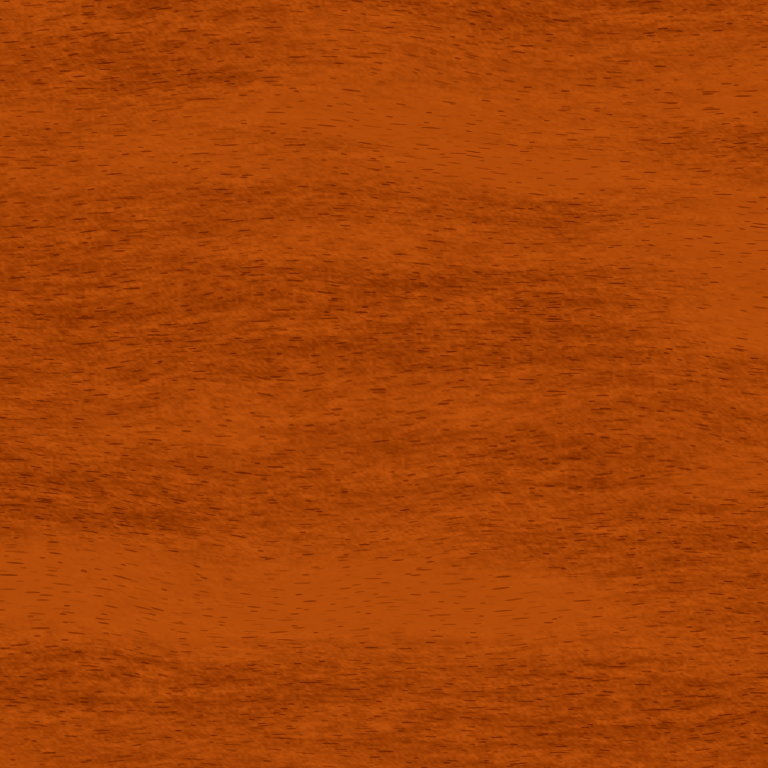
Give the GLSL for this texture, as a Shadertoy shader.

```glsl
// Polished reddish-brown wood with a horizontal grain. Broad shaded bands from
// stretched noise carry crisp fibres and grit, and short dark pores are
// scattered over them in jittered grid cells along a gently wavy grain.

#define LIGHT_WOOD vec3(0.700, 0.297, 0.043)
#define DARK_WOOD vec3(0.510, 0.185, 0.000)
#define BAND_FREQ vec2(1.8, 9.0)
#define STREAK_FREQ vec2(10.0, 85.0)
#define FIBRE_FREQ vec2(60.0, 250.0)
#define GRIT_FREQ vec2(240.0, 400.0)
#define PORE_CELL vec2(0.048, 0.0088)
#define PORE_WIDTH 0.0010
#define PORE_DEPTH 0.95
#define PORE_LAYERS 3
#define WAVE_HEIGHT 0.055

float hash(vec2 p) {
    vec3 q = fract(vec3(p.xyx) * 0.1031);
    q += dot(q, q.yzx + 33.33);
    return fract((q.x + q.y) * q.z);
}

float noise(vec2 p) {
    vec2 cell = floor(p);
    vec2 f = fract(p);
    f = f * f * (3.0 - 2.0 * f);
    float low = mix(hash(cell), hash(cell + vec2(1.0, 0.0)), f.x);
    float high = mix(hash(cell + vec2(0.0, 1.0)), hash(cell + vec2(1.0, 1.0)), f.x);
    return mix(low, high, f.y);
}

float fbm(vec2 p) {
    float sum = 0.0;
    float weight = 0.533;
    for (int i = 0; i < 4; i++) {
        sum += weight * noise(p);
        p = p * 2.03 + vec2(17.3, 41.7);
        weight *= 0.5;
    }
    return sum;
}

// Bends the straight grain into slow waves
vec2 bendGrain(vec2 p) {
    float slow = noise(p * vec2(2.6, 3.5) + 7.0) - 0.5;
    float quick = noise(p * vec2(8.0, 14.0) + 31.0) - 0.5;
    return p + vec2(0.0, WAVE_HEIGHT * (slow + 0.25 * quick));
}

// One tapered pore per cell, with each row slid by a random amount
float poreLayer(vec2 p, float seed, float blur) {
    vec2 g = p / PORE_CELL;
    float row = floor(g.y);
    g.x += 9.0 * hash(vec2(row, seed));
    vec2 id = vec2(floor(g.x), row) + seed * 13.0;
    float lengthRnd = hash(id + 3.1);
    float halfLength = mix(0.004, 0.014, lengthRnd * lengthRnd);
    vec2 jitter = vec2(hash(id + 5.7), hash(id + 11.3)) - 0.5;
    vec2 offset = (fract(g) - 0.5 - jitter * vec2(0.36, 0.55)) * PORE_CELL;
    offset.y += offset.x * 0.12 * (hash(id + 19.9) - 0.5);
    float along = abs(offset.x) / halfLength;
    float halfWidth = PORE_WIDTH * (1.0 - 0.6 * along * along);
    float body = 1.0 - smoothstep(-blur, blur, abs(offset.y) - halfWidth);
    float ends = 1.0 - smoothstep(0.7, 1.1, along);
    float strength = hash(id + 23.0);
    return body * ends * mix(0.15, 1.0, strength * strength);
}

void mainImage(out vec4 fragColor, in vec2 fragCoord) {
    vec2 uv = fragCoord / iResolution.y;
    float blur = max(0.5 / iResolution.y, 0.0008);
    vec2 grain = bendGrain(uv);

    // Broad bands, calm where light and rough where dark
    float shade = smoothstep(0.30, 0.74, fbm(grain * BAND_FREQ + 3.0));
    float rough = 0.12 + 0.88 * sqrt(shade);
    float streak = fbm(grain * STREAK_FREQ + 50.0) - 0.5;
    float fibre = noise(grain * FIBRE_FREQ + 90.0) - 0.5;

    // Fine grit, slanted slightly across the grain
    vec2 slanted = vec2(uv.x, uv.y + 0.3 * uv.x);
    float grit = noise(slanted * GRIT_FREQ + 140.0) - 0.5;
    float relief = 0.80 * streak + 0.52 * fibre + 0.52 * grit;
    float tone = 0.01 + 0.39 * shade + rough * relief;

    // Short dark pores, fuller in the dark bands
    float pores = 0.0;
    for (int i = 0; i < PORE_LAYERS; i++) {
        float layer = float(i);
        vec2 shift = vec2(0.37, 0.0031) * layer;
        float share = i == 2 ? shade : 1.0;
        pores = max(pores, share * poreLayer(grain + shift, layer + 1.0, blur));
    }
    tone += PORE_DEPTH * pores;

    vec3 color = mix(LIGHT_WOOD, DARK_WOOD, clamp(tone, -0.12, 1.35));
    fragColor = vec4(clamp(color, 0.0, 1.0), 1.0);
}
```
